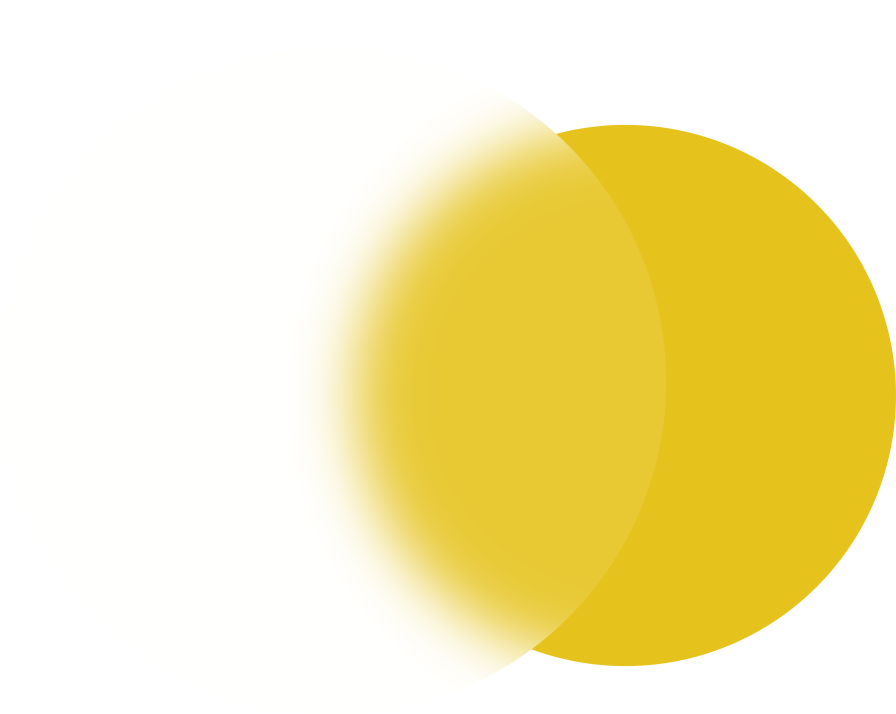
Reproduce this background procedurally as a WebGL 1 fragment shader.

```glsl
precision highp float;
// A golden disc partly covered by a round pane of frosted glass on white.
uniform vec2 u_resolution;

const vec3 PAPER = vec3(1.0);
const vec3 GOLD = vec3(0.898, 0.761, 0.110);
const vec3 GLASS_TINT = vec3(1.0, 1.0, 0.965);
const float GLASS_OPACITY = 0.11;
const float FROST_SIGMA = 0.041;

// Signed distance to a circle, negative inside.
float circleDistance(vec2 p, vec2 center, float radius) {
  return length(p - center) - radius;
}

// Antialiased coverage of a sharp shape.
float sharpCoverage(float dist, float pixel) {
  return clamp(0.5 - dist / pixel, 0.0, 1.0);
}

// Coverage of a Gaussian-blurred disc, using a logistic fit of the normal CDF.
float blurredCoverage(float dist, float radius, float sigma) {
  float curvatureShift = 0.5 * sigma * sigma / radius;
  float t = clamp((dist + curvatureShift) / sigma, -5.0, 5.0);
  return 1.0 / (1.0 + exp(t * (1.5976 + 0.07056 * t * t)));
}

void main() {
  // Coordinates in units of the canvas height, centred horizontally.
  float pixel = 1.0 / u_resolution.y;
  vec2 p = (gl_FragCoord.xy - vec2(0.5 * u_resolution.x, 0.0)) * pixel;

  float discRadius = 0.379;
  float disc = circleDistance(p, vec2(0.2484, 0.4461), discRadius);
  float pane = circleDistance(p, vec2(-0.1618, 0.4657), 0.4673);

  // Sharp disc outside the pane, diffused and tinted disc behind it.
  vec3 bare = mix(PAPER, GOLD, sharpCoverage(disc, pixel));
  vec3 diffused = mix(PAPER, GOLD, blurredCoverage(disc, discRadius, FROST_SIGMA));
  vec3 frosted = mix(diffused, GLASS_TINT, GLASS_OPACITY);

  vec3 color = mix(bare, frosted, sharpCoverage(pane, pixel));
  gl_FragColor = vec4(color, 1.0);
}
```
